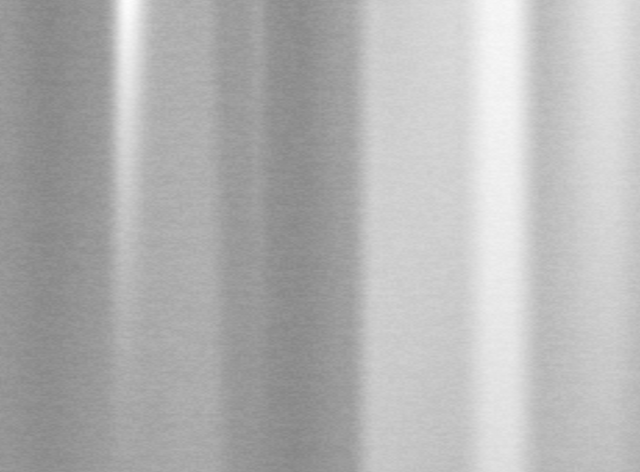
Give the GLSL for this texture, as a WebGL 1 fragment shader.

```glsl
precision highp float;
// Brushed metal sheet: soft vertical reflections with fine horizontal grain.
uniform vec2 u_resolution;

float hash(vec2 p) {
  vec3 q = fract(vec3(p.xyx) * 0.1031);
  q += dot(q, q.yzx + 33.33);
  return fract((q.x + q.y) * q.z);
}

float valueNoise(vec2 p) {
  vec2 cell = floor(p);
  vec2 f = fract(p);
  f = f * f * (3.0 - 2.0 * f);
  float low = mix(hash(cell), hash(cell + vec2(1.0, 0.0)), f.x);
  float high = mix(hash(cell + vec2(0.0, 1.0)), hash(cell + 1.0), f.x);
  return mix(low, high, f.y);
}

// Eases the shade to a new level between two x positions.
float band(float shade, float x, float from, float to, float level) {
  return mix(shade, level, smoothstep(from, to, x));
}

float glow(float x, float center, float width) {
  float d = (x - center) / width;
  return exp(-d * d);
}

// Reflection levels are blended from the bottom edge to the top edge.
float reflections(float x, float y) {
  float bow = 4.0 * y * (1.0 - y);
  float s = mix(0.58, 0.60, y);

  // Dark left side and the tapering highlight
  s = band(s, x, 0.00, 0.07, mix(0.560, 0.540, y));
  s = band(s, x, 0.07, 0.165, mix(0.605, 0.590, y));
  s = band(s, x, 0.16, 0.225, mix(0.640, 0.695, y));
  float side = step(0.195, x);
  float width = mix(0.020, mix(0.022, 0.029, y), side);
  s += (0.02 + 0.31 * pow(y, 1.7)) * glow(x, mix(0.187, 0.197, y), width);

  // Grey panel, dark valley and its faint streak
  s = band(s, x, 0.22, 0.31, mix(0.660, 0.680, y) + 0.015 * bow);
  s = band(s, x, mix(0.325, 0.318, y), mix(0.375, 0.350, y), mix(0.590, 0.615, y));
  s = band(s, x, 0.37, 0.455, mix(0.550, 0.560, y));
  s += 0.05 * y * glow(x, 0.403, 0.013);
  s = band(s, x, 0.465, 0.550, mix(0.610, 0.645, y));

  // Pale panel and the broad bright column
  s = band(s, x, 0.542, 0.588, mix(0.770, 0.795, y) + 0.025 * bow);
  s = band(s, x, 0.600, 0.710, mix(0.750, 0.845, y) + 0.010 * bow);
  s = band(s, x, 0.715, 0.770, mix(0.865, 0.960, y) + 0.010 * bow);

  // Shadow fold and the right panel
  s = band(s, x, 0.795, 0.850, mix(0.720, 0.735, y) + 0.010 * bow);
  s = band(s, x, 0.845, 0.945, mix(0.745, 0.890, y) + 0.010 * bow);
  return band(s, x, 0.955, 1.005, mix(0.700, 0.820, y));
}

// Short, slightly stretched scratches over faint wider streaks.
float grain(vec2 uv) {
  float fine = valueNoise(uv * vec2(230.0, 270.0)) - 0.5;
  float medium = valueNoise(uv * vec2(85.0, 190.0) + 41.0) - 0.5;
  float streak = valueNoise(uv * vec2(9.0, 150.0) + 97.0) - 0.5;
  return 0.038 * fine + 0.025 * medium + 0.012 * streak;
}

void main() {
  vec2 uv = gl_FragCoord.xy / u_resolution;
  float shade = reflections(uv.x, uv.y);
  // Grain fades where the reflection is nearly white.
  shade += grain(uv) * mix(1.0, 0.55, smoothstep(0.65, 0.95, shade));
  gl_FragColor = vec4(vec3(clamp(shade, 0.0, 1.0)), 1.0);
}
```
